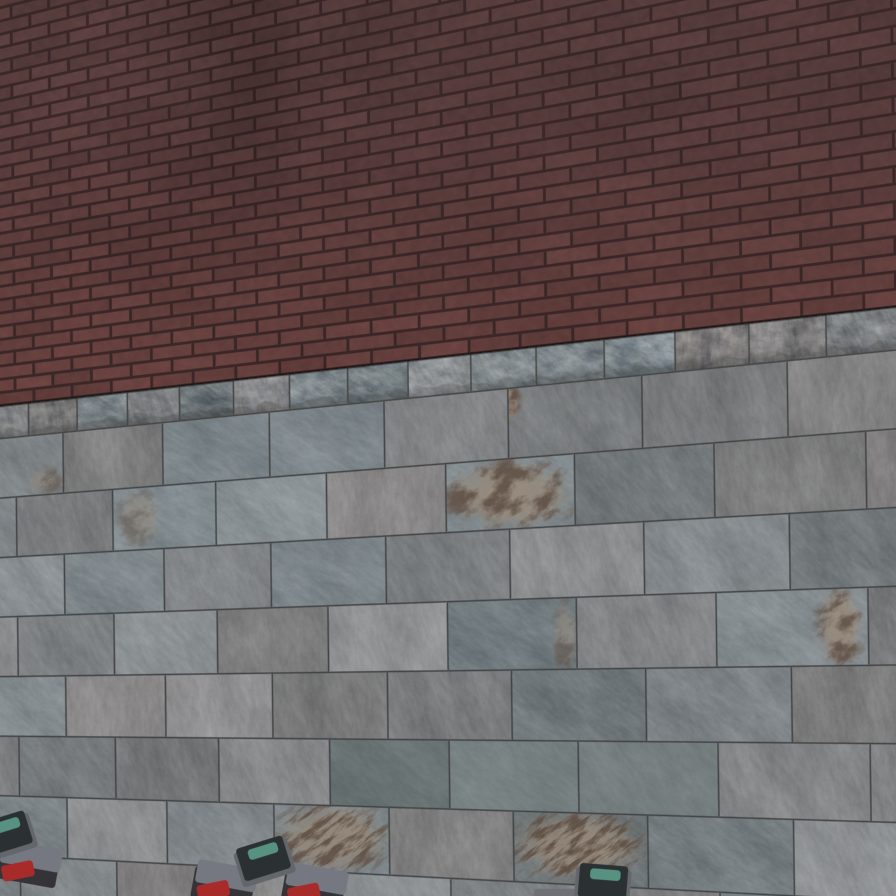
This texture is drawn by a WebGL 2 fragment shader. Its source:

```glsl
#version 300 es
precision highp float;
// Dark red brickwork above a pale slate-tile wall in perspective, with small docking posts at the foot.
uniform vec2 u_resolution;
out vec4 fragColor;

float hash(vec2 p) {
  vec3 q = fract(vec3(p.xyx) * 0.1031);
  q += dot(q, q.yzx + 33.33);
  return fract((q.x + q.y) * q.z);
}

vec2 gradient(vec2 cell) {
  float a = 6.2832 * hash(cell + 7.3);
  return vec2(cos(a), sin(a));
}

float noise(vec2 p) {
  vec2 i = floor(p), f = fract(p), w = f * f * f * (f * (f * 6.0 - 15.0) + 10.0);
  vec2 e = vec2(1, 0);
  return mix(mix(dot(gradient(i), f), dot(gradient(i + e), f - e), w.x),
             mix(dot(gradient(i + e.yx), f - e.yx), dot(gradient(i + 1.0), f - 1.0), w.x), w.y);
}

float fbm(vec2 p) {
  float sum = 0.0, amp = 1.0;
  for (int i = 0; i < 4; i++) {
    sum += amp * noise(p);
    p = mat2(1.6, 1.2, -1.2, 1.6) * p + 3.7;
    amp *= 0.55;
  }
  return sum;
}

mat2 rotation(float a) { return mat2(cos(a), sin(a), -sin(a), cos(a)); }

// Canvas to wall: x counts tiles to the right, y counts courses downward
vec2 wallCoord(vec2 p) {
  float depth = 1.0 + 0.3235 * p.x;
  float course = (15.06 * (1.0 - p.y) - 7.373 + 1.49 * p.x) / depth;
  return vec2(9.693 * (p.x - 0.0182) / depth - 0.007 * (course - 1.0), course);
}

vec2 tileId(vec2 g) {
  float row = floor(g.y);
  return vec2(floor(g.x + 0.5 * step(mod(row, 2.0), 0.5)), row);
}

// Distance in canvas units to the nearest joint of a cell
float jointDistance(vec2 f, vec2 size) {
  vec2 d = min(f, 1.0 - f) * size;
  return min(d.x, d.y);
}

float roundBox(vec2 p, vec2 halfSize, float r) {
  vec2 d = abs(p) - halfSize + r;
  return length(max(d, 0.0)) + min(max(d.x, d.y), 0.0) - r;
}

vec3 brickWall(vec2 p, vec2 g, vec2 unit, float aa) {
  vec2 b = vec2(g.x / 0.4, (g.y + 0.55) / 0.223);
  b.x += 0.5 * mod(floor(b.y), 2.0);
  float d = jointDistance(fract(b), unit * vec2(0.4, 0.223));
  vec3 brick = mix(vec3(0.34, 0.235, 0.235), vec3(0.39, 0.245, 0.235), smoothstep(0.95, 0.55, p.y));
  brick *= 0.94 + 0.12 * hash(floor(b)) + 0.07 * fbm(p * 90.0);
  vec3 col = mix(vec3(0.225, 0.15, 0.15), brick, smoothstep(0.0015 - aa, 0.0017 + aa, d));
  float soot = exp(-pow((p.x - 0.27 + 0.05 * noise(p * 5.0)) / 0.08, 2.0)) * smoothstep(0.6, 0.95, p.y);
  return col * (1.0 - 0.16 * soot + 0.06 * fbm(p * 6.0));
}

vec3 slate(vec2 p, vec2 id, float rough) {
  float tone = hash(id + 21.0), tint = hash(id + 48.0);
  vec3 col = mix(vec3(0.44, 0.455, 0.465), vec3(0.55, 0.565, 0.58), tone);
  col += mix(vec3(-0.02, 0.006, 0.012), vec3(0.025, 0.0, -0.012), tint);
  vec2 q = rotation(0.4 + 1.2 * tint) * p;
  float cloud = fbm(q * vec2(10.0, 24.0) + id * 5.3);
  float grain = fbm(q * vec2(60.0, 170.0) + id * 3.1);
  return col + rough * (0.065 * cloud + 0.035 * grain) + 0.012 * noise(p * 260.0);
}

vec3 tileWall(vec2 p, vec2 g, vec2 unit, float aa) {
  vec2 id = tileId(g);
  vec3 col = slate(p, id, 1.0);
  if (id.y == 5.0 && id.x > 2.5 && id.x < 5.5) col = col * 0.7 + vec3(0.105, 0.125, 0.12);

  // Rust stains, each kept inside its own tile: centre, radii
  vec4 stains[8] = vec4[8](
    vec4(0.568, 0.448, 0.075, 0.04), vec4(0.938, 0.3, 0.025, 0.045),
    vec4(0.568, 0.55, 0.012, 0.022), vec4(0.156, 0.422, 0.025, 0.03),
    vec4(0.631, 0.29, 0.014, 0.04), vec4(0.371, 0.065, 0.065, 0.04),
    vec4(0.645, 0.056, 0.075, 0.04), vec4(0.05, 0.463, 0.022, 0.015));
  for (int i = 0; i < 8; i++) {
    vec4 s = stains[i];
    if (tileId(wallCoord(s.xy)) != id) continue;
    float streak = i == 5 || i == 6 ? 4.0 : 1.6;
    float n = fbm(rotation(-0.65) * (p - s.xy) * vec2(30.0, 30.0 * streak) + float(i) * 9.0);
    float cover = smoothstep(1.2, 0.5, length((p - s.xy) / s.zw) + 0.4 * n);
    vec3 rust = mix(vec3(0.37, 0.29, 0.235), vec3(0.6, 0.54, 0.47), smoothstep(-0.45, 0.3, n));
    col = mix(col, rust, cover * (i == 3 || i == 4 || i == 7 ? 0.45 : 0.8));
  }
  vec2 f = fract(vec2(g.x + 0.5 * step(mod(id.y, 2.0), 0.5), g.y));
  return mix(vec3(0.26, 0.265, 0.27), col, smoothstep(0.0007 - aa, 0.001 + aa, jointDistance(f, unit)));
}

// Narrow course of rough split stones
vec3 splitCourse(vec2 p, vec2 g, vec2 unit, float aa) {
  vec2 s = vec2((g.x - 0.14) / 0.509, (g.y + 0.55) / 0.55);
  vec2 id = vec2(floor(s.x), -3.0);
  float chip = fbm(p * vec2(45.0, 75.0) + id * 4.0);
  vec3 col = slate(p, id, 1.8) + vec3(0.11, 0.105, 0.09) * chip;
  col *= 1.0 - 0.22 * smoothstep(0.7, 0.88, s.y + 0.25 * chip);
  return mix(vec3(0.28, 0.28, 0.27), col, smoothstep(0.0007 - aa, 0.001 + aa, jointDistance(fract(s), unit * vec2(0.509, 0.55))));
}

void paint(inout vec3 col, vec3 ink, vec2 p, vec2 halfSize, float aa) {
  col = mix(col, ink, smoothstep(aa, -aa, roundBox(p, halfSize, 0.004)));
}

// Slanted grey arm with a dark underside and a red plate
void dockArm(inout vec3 col, vec2 p, float aa) {
  vec2 q = rotation(0.18) * p;
  paint(col, vec3(0.2, 0.2, 0.22), q + vec2(0.0, 0.007), vec2(0.034, 0.018), aa);
  paint(col, vec3(0.46, 0.47, 0.5), q - vec2(0.002, 0.006), vec2(0.034, 0.013), aa);
  paint(col, vec3(0.65, 0.17, 0.16), rotation(-0.2) * (p + vec2(0.012, 0.011)), vec2(0.018, 0.009), aa);
}

void main() {
  vec2 p = gl_FragCoord.xy / u_resolution;
  float aa = 0.8 / u_resolution.y, depth = 1.0 + 0.3235 * p.x;
  vec2 g = wallCoord(p), unit = vec2(depth * depth / 9.75, depth / 15.06);
  vec3 col = g.y < -0.55 ? brickWall(p, g, unit, aa) : g.y < 0.0 ? splitCourse(p, g, unit, aa) : tileWall(p, g, unit, aa);
  col *= 1.0 - 0.45 * smoothstep(0.003, 0.0, abs(g.y + 0.55) * unit.y);

  // Docking posts: arms, then tilted heads with lit screens
  dockArm(col, p - vec2(0.032, 0.039), aa);
  dockArm(col, p - vec2(0.25, 0.017), aa);
  dockArm(col, p - vec2(0.351, 0.014), aa);
  paint(col, vec3(0.43, 0.44, 0.46), p - vec2(0.63, 0.0), vec2(0.034, 0.008), aa);
  for (int i = 0; i < 3; i++) {
    vec2 head = i == 0 ? vec2(0.006, 0.07) : i == 1 ? vec2(0.294, 0.042) : vec2(0.673, 0.016);
    vec2 q = rotation(i == 2 ? 0.08 : -0.3) * (p - head);
    paint(col, vec3(0.39, 0.4, 0.42), q + vec2(0.0, 0.005), vec2(0.031, 0.02), aa);
    paint(col, vec3(0.17, 0.19, 0.2), q, vec2(0.027, 0.019), aa);
    paint(col, vec3(0.34, 0.57, 0.5), q - vec2(0.002, 0.008), vec2(0.017, 0.006), aa);
  }
  fragColor = vec4(col, 1.0);
}
```
